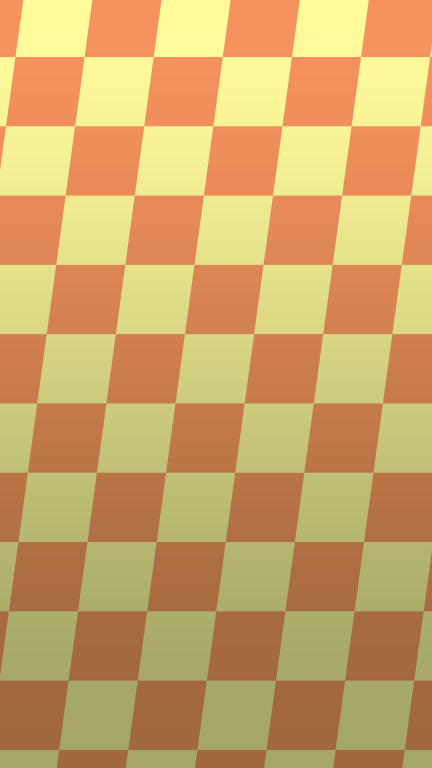
A Shadertoy shader for this pattern:

```glsl
const vec2 CELL_SIZE = vec2(0.16, 0.1604);     // in canvas widths
const vec2 GRID_ORIGIN = vec2(0.0537, 0.1319); // from the top left corner
const float SLANT = 0.1364;
const float FADE_END = 0.965;

const vec3 YELLOW_LIGHT = vec3(1.0, 0.98, 0.604);
const vec3 YELLOW_DARK = vec3(0.648, 0.656, 0.41);
const vec3 ORANGE_LIGHT = vec3(0.965, 0.573, 0.369);
const vec3 ORANGE_DARK = vec3(0.633, 0.406, 0.243);

// Leans the rows sideways in proportion to their depth
vec2 shearX(vec2 p, float slant) {
    return vec2(p.x + slant * p.y, p.y);
}

// Alternates between +1 and -1 on each unit, with soft edges
vec2 squareWave(vec2 p, vec2 edgeWidth) {
    vec2 triangle = 0.5 - abs(mod(p + 0.5, 2.0) - 1.0);
    return clamp(2.0 * triangle / edgeWidth, -1.0, 1.0);
}

// 1 on even cells, 0 on odd cells
float checker(vec2 p, vec2 edgeWidth) {
    vec2 wave = squareWave(p, edgeWidth);
    return 0.5 + 0.5 * wave.x * wave.y;
}

void mainImage(out vec4 fragColor, in vec2 fragCoord) {
    // Position from the top left, measured in canvas widths
    vec2 p = vec2(fragCoord.x, iResolution.y - fragCoord.y) / iResolution.x;

    // Slanted checkerboard
    vec2 cell = (shearX(p, SLANT) - vec2(GRID_ORIGIN.x, GRID_ORIGIN.y)) / CELL_SIZE;
    vec2 pixelWidth = 1.0 / (iResolution.x * CELL_SIZE);
    float orangeMask = checker(cell, pixelWidth);

    // Vertical shading from light to dark
    float depth = 1.0 - fragCoord.y / iResolution.y;
    float shade = smoothstep(0.0, FADE_END, depth);
    vec3 yellow = mix(YELLOW_LIGHT, YELLOW_DARK, shade);
    vec3 orange = mix(ORANGE_LIGHT, ORANGE_DARK, shade);

    fragColor = vec4(mix(yellow, orange, orangeMask), 1.0);
}
```
